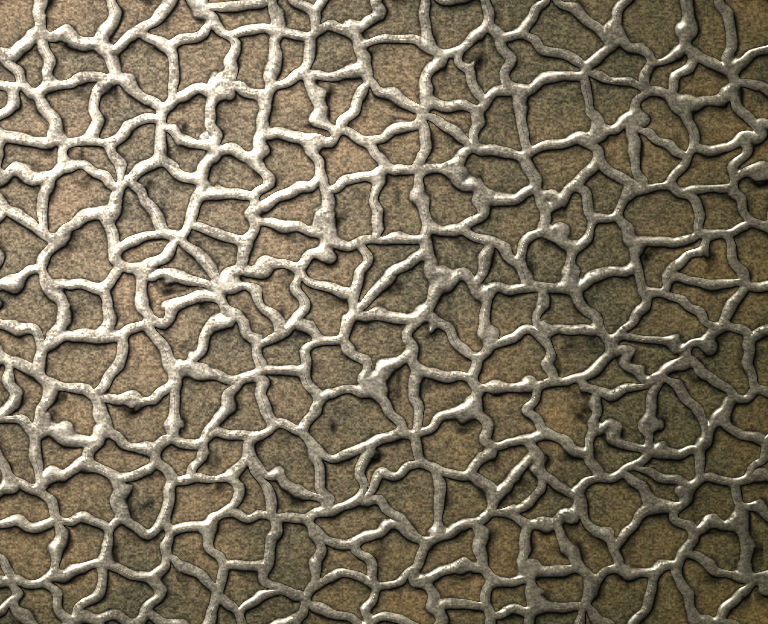
This texture is drawn by a Shadertoy shader. Its source:

```glsl
vec2 hash22(vec2 p) {
    vec3 q = fract(p.xyx * vec3(.1031, .1030, .0973));
    q += dot(q, q.yzx + 33.33);
    return fract((q.xx + q.yz) * q.zy);
}

vec2 noise2(vec2 p) {
    vec2 i = floor(p), f = fract(p);
    f = f * f * (3. - 2. * f);
    return mix(mix(hash22(i), hash22(i + vec2(1, 0)), f.x),
               mix(hash22(i + vec2(0, 1)), hash22(i + vec2(1, 1)), f.x), f.y);
}

// Rounded distance to the nearest border of a warped Voronoi cell
float borderDistance(vec2 p) {
    p += .5 * (noise2(p * 1.1) - .5) + .26 * (noise2(p * 3.2 + 17.) - .5);
    vec2 cell = floor(p), nearestCell = cell, toNearest = vec2(0);
    float best = 9.;
    for (int y = -1; y <= 1; y++)
    for (int x = -1; x <= 1; x++) {
        vec2 c = cell + vec2(x, y);
        vec2 r = c + .14 + .72 * hash22(c) - p;
        if (dot(r, r) < best) {
            best = dot(r, r);
            toNearest = r;
            nearestCell = c;
        }
    }
    float sum = 0.;
    for (int y = -2; y <= 2; y++)
    for (int x = -2; x <= 2; x++) {
        if (x == 0 && y == 0) continue;
        vec2 c = nearestCell + vec2(x, y);
        vec2 r = c + .14 + .72 * hash22(c) - p;
        float d = dot(.5 * (r + toNearest), normalize(r - toNearest));
        sum += exp(-24. * d);
    }
    return max(-log(sum) / 24., 0.);
}

void mainImage(out vec4 fragColor, in vec2 fragCoord) {
    vec2 uv = fragCoord / iResolution.y;
    vec2 p = uv * vec2(11.8, 12.8) + 40.;
    float pixel = 10. / iResolution.y;

    // Lamp glow, strongest at the upper left
    vec2 toLamp = uv - vec2(.2, .76);
    float glow = exp(-1.6 * dot(toLamp, toLamp));

    // Slope of the relief, also used to even out the wire width
    float d = borderDistance(p);
    vec2 slope = vec2(borderDistance(p + vec2(.03, 0)),
                      borderDistance(p + vec2(0, .03))) - d;
    float steepness = length(slope);
    slope /= max(steepness, .015);
    d /= clamp(steepness / .03, .65, 1.7);

    // Round wire profile
    float width = mix(.105, .125, glow) + .03 * (noise2(p * 2.).x - .5);
    float t = min(d / width, 1.);
    vec3 normal = vec3(slope * t, sqrt(1. - t * t * .95));
    vec2 lightSide = normalize(vec2(-.5, .85));
    float facing = dot(slope, lightSide);

    // Brushed grain and broad stains
    float grain = noise2(uv * vec2(190, 320)).x + noise2(uv * 410.).y - 1.;
    float stain = noise2(uv * 9.).x + .6 * noise2(uv * 27.).y - .8;

    // Brown sunken plate with shadow at the foot of the wires
    vec3 plate = mix(vec3(.29, .255, .15), vec3(.64, .565, .465), glow);
    plate *= 1. + .42 * grain + .22 * stain;
    plate += vec3(.03, -.01, -.02) * stain;
    float away = smoothstep(.5, -.6, facing);
    float shadow = exp(-max(d - width, 0.) / mix(.035, .06, away));
    plate *= 1. - mix(.5, .95, away) * shadow;

    // Worn metal wire with broad shine near the lamp, thin glints far off
    vec3 metal = mix(vec3(.31, .295, .235), vec3(.82, .765, .68), glow);
    metal *= .74 + .6 * dot(normal.xy, lightSide) + .2 * normal.z;
    metal *= 1. + .32 * grain + .2 * stain;
    metal *= 1. - .6 * smoothstep(.7, 1., t) * away;
    vec3 halfway = normalize(vec3(lightSide * mix(.95, .4, glow), 1.));
    float shine = pow(max(dot(normalize(normal), halfway), 0.), mix(24., 9., glow));
    shine *= smoothstep(.1, .6, noise2(p * 2.3 + 5.).y + .3 * grain);
    metal += shine * mix(.85, .5, glow) * vec3(1., .985, .94);

    float wire = 1. - smoothstep(width - pixel, width + pixel, d);
    vec3 color = mix(plate, metal, wire);
    fragColor = vec4(clamp(color, 0., 1.), 1.);
}
```
